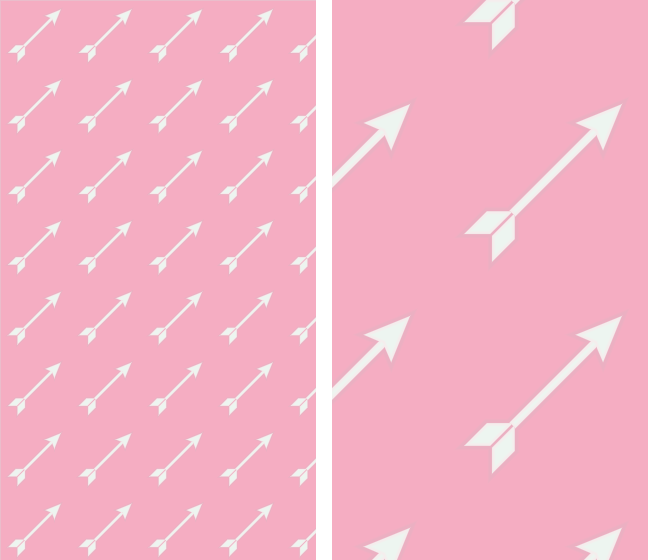
Left, the full canvas; right, a detail of the centre.
Give the GLSL for this pattern, as a Shadertoy shader.

```glsl
// Diagonal off-white arrows on a flat pink ground, in a plain square grid.
// Each cell holds one arrow: head, shaft and split fletching are distance
// functions in axes along and across the arrow, mirrored about its shaft.

// Distance to an arrow whose tip is at the origin; a.x runs back from the
// tip, a.y is the distance to either side of the axis.
float arrowDistance(vec2 a) {
    // Swept-back triangular head
    float head = max(0.921 * a.y - 0.389 * a.x,
                     0.929 * (a.x - 0.181) - 0.370 * a.y);
    // Straight shaft
    float shaft = max(a.y - 0.0195, abs(a.x - 0.45) - 0.28);
    // Slanted vanes, parted by a thin slit along the axis
    float vanes = max((abs(a.x - a.y - 0.791) - 0.076) * 0.7071,
                      abs(a.y - 0.0495) - 0.0435);
    return min(head, min(shaft, vanes));
}

void mainImage(out vec4 fragColor, in vec2 fragCoord) {
    // Canvas widths, measured from the upper left corner
    vec2 p = vec2(fragCoord.x, iResolution.y - fragCoord.y) / iResolution.x;
    float repeats = 4.475;
    float pixel = repeats / iResolution.x;

    // Cell position turned into arrow axes
    vec2 fromTip = fract(p * repeats) - vec2(0.860, 0.135);
    vec2 axes = 0.7071 * vec2(fromTip.y - fromTip.x,
                              abs(fromTip.x + fromTip.y));
    float d = arrowDistance(axes);

    // Pink ground with a faint dull fringe around each arrow
    vec3 color = vec3(0.96, 0.68, 0.76);
    float fringe = 1.0 - smoothstep(0.010, 0.024, d);
    color = mix(color, vec3(0.92, 0.69, 0.76), fringe);

    // Cool white fill, slightly warmer toward its rim
    vec3 white = mix(vec3(0.93, 0.96, 0.94), vec3(0.96, 0.93, 0.93),
                     smoothstep(-0.018, -0.006, d));
    float cover = 1.0 - smoothstep(-0.75 * pixel, 0.75 * pixel, d);
    color = mix(color, white, cover);

    // Pale hairline along the left and top borders
    float border = 1.0 - smoothstep(0.001, 0.0035, min(p.x, p.y));
    color = mix(color, vec3(0.91, 0.75, 0.80), border);

    fragColor = vec4(color, 1.0);
}
```
